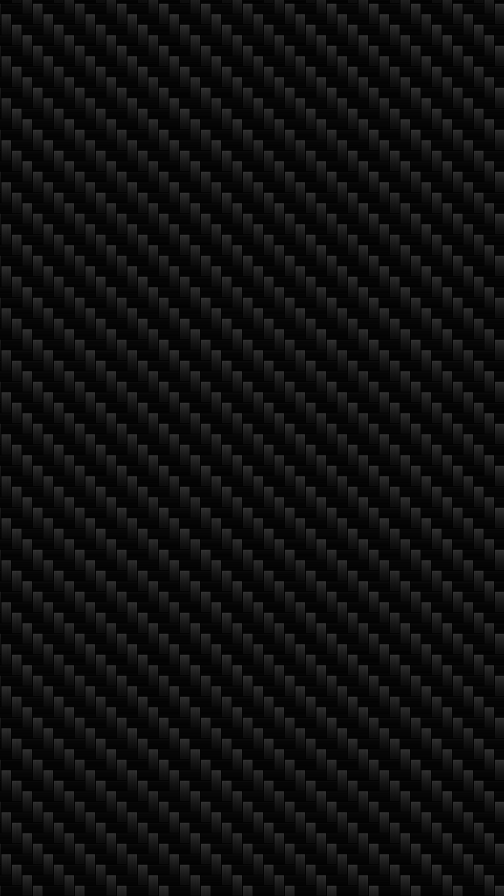
Write a Shadertoy shader that draws this pattern.

```glsl
const float COLUMNS = 48.0;
const float TWILL = 4.0;
const vec2 WEAVE_OFFSET = vec2(0.10, 1.33);
const vec3 GAP_COLOR = vec3(0.006);

float hash(vec2 p) {
    p = fract(p * vec2(0.1031, 0.1137));
    p += dot(p, p.yx + 33.33);
    return fract((p.x + p.y) * p.x * 7.31);
}

float boxDistance(vec2 p, vec2 halfSize) {
    vec2 d = abs(p) - halfSize;
    return length(max(d, 0.0)) + min(max(d.x, d.y), 0.0);
}

float coverage(float d, float blur) {
    return smoothstep(0.5 * blur, -0.5 * blur, d);
}

// Fine threads running along a tow
float fibers(float across, float seed) {
    return hash(vec2(floor(across * 9.0), seed)) - 0.5;
}

// Upright tow: bright at its top, fading as it dips under
vec3 uprightTow(vec2 local, vec2 id, float blur) {
    float d = boxDistance(local - vec2(0.5, 1.0), vec2(0.45, 0.97));
    float height = clamp(1.0 - local.y * 0.5, 0.0, 1.0);
    float shade = mix(0.045, 0.185, pow(height, 1.4));
    float rim = smoothstep(-0.14, -0.03, d);
    shade *= 1.0 + 0.16 * rim + 0.10 * fibers(local.x, id.x);
    shade *= 0.96 + 0.08 * hash(id);
    return mix(GAP_COLOR, vec3(shade), coverage(d, blur));
}

// Level tow: nearly black with a faint upper edge
vec3 levelTow(vec2 local, vec2 id, float blur) {
    float d = boxDistance(local - vec2(1.0, 0.5), vec2(0.98, 0.46));
    float shade = mix(0.026, 0.012, local.y);
    shade += 0.018 * smoothstep(0.24, 0.08, local.y);
    shade += 0.012 * fibers(local.y, id.y);
    shade *= 0.9 + 0.2 * hash(id + 19.0);
    return mix(GAP_COLOR, vec3(shade), coverage(d, blur));
}

vec3 weave(vec2 p, float blur) {
    vec2 cell = floor(p);
    vec2 inCell = p - cell;

    // Position along each tow, stepping one cell per neighbour
    float down = mod(p.y - cell.x, TWILL);
    float along = mod(p.x - cell.y - 1.0, TWILL);

    if (down < 2.0) {
        vec2 id = vec2(cell.x, floor((p.y - cell.x) / TWILL));
        return uprightTow(vec2(inCell.x, down), id, blur);
    }
    vec2 id = vec2(floor((p.x - cell.y - 1.0) / TWILL), cell.y);
    return levelTow(vec2(along, inCell.y), id, blur);
}

void mainImage(out vec4 fragColor, in vec2 fragCoord) {
    // Cell units, measured from the upper left
    float cellsPerPixel = COLUMNS / iResolution.x;
    vec2 fromTop = vec2(fragCoord.x, iResolution.y - fragCoord.y);

    // Average four samples to smooth the tow borders
    vec3 color = vec3(0.0);
    for (int i = 0; i < 4; i++) {
        vec2 jitter = vec2(i % 2, i / 2) * 0.5 - 0.25;
        vec2 p = (fromTop + jitter) * cellsPerPixel - WEAVE_OFFSET;
        color += weave(p, 0.5 * cellsPerPixel);
    }
    fragColor = vec4(color * 0.25, 1.0);
}
```
